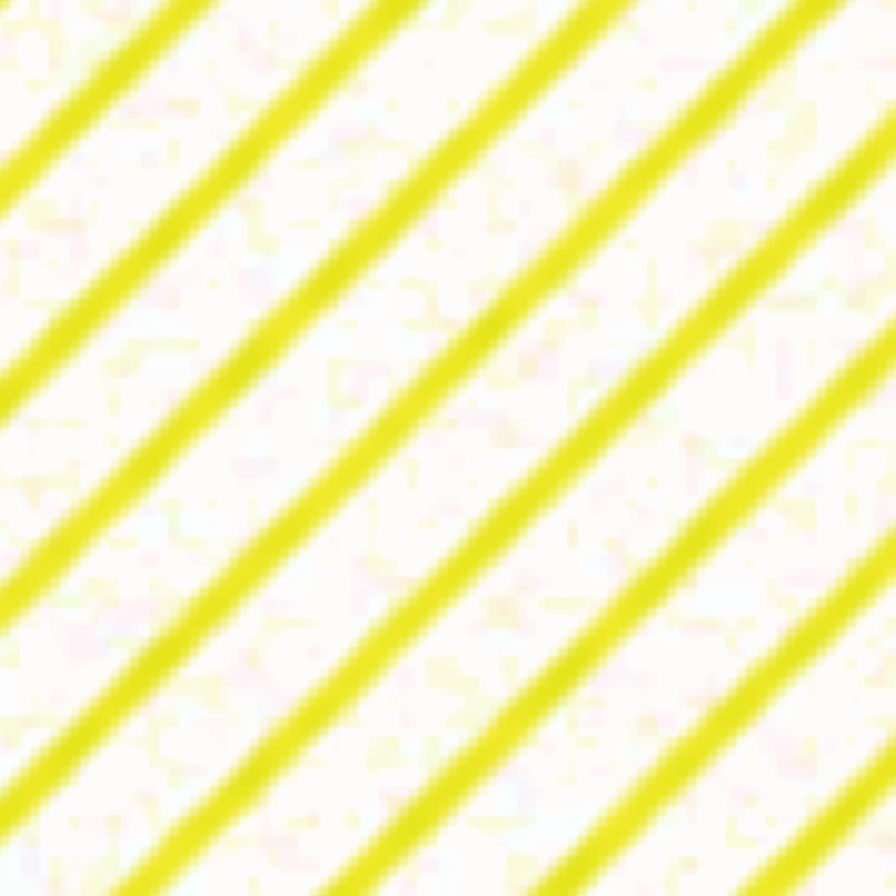
This pattern is drawn by a WebGL 2 fragment shader. Its source:

```glsl
#version 300 es
precision highp float;

uniform vec2 u_resolution;
out vec4 fragColor;

float hash(vec2 p) {
    return fract(sin(dot(p, vec2(127.1, 311.7))) * 43758.5453);
}

float valueNoise(vec2 p) {
    vec2 cell = floor(p);
    vec2 f = smoothstep(0.0, 1.0, fract(p));
    return mix(mix(hash(cell), hash(cell + vec2(1.0, 0.0)), f.x),
               mix(hash(cell + vec2(0.0, 1.0)), hash(cell + 1.0), f.x), f.y);
}

// Coarse grid with soft transitions between neighbouring cells
vec2 softGrid(vec2 p, float cells) {
    vec2 g = p * cells - 0.5;
    return (floor(g) + smoothstep(0.12, 0.88, fract(g)) + 0.5) / cells;
}

// Distance to the nearest diagonal, measured along the x axis
float stripeDistance(vec2 p) {
    float period = 0.2335;
    float s = p.x - p.y + 1.0 - 0.2148;
    return abs(mod(s + 0.5 * period, period) - 0.5 * period);
}

void main() {
    vec2 uv = gl_FragCoord.xy / u_resolution;
    vec2 p = softGrid(uv, 90.0);

    // Off-white ground with faint yellow, pink and cool mottling
    vec3 color = vec3(0.996, 0.988, 0.984);
    float yellowSpeck = smoothstep(0.52, 0.95, valueNoise(p * 45.0 + 7.3));
    float pinkSpeck = smoothstep(0.58, 0.95, valueNoise(p * 38.0 + 61.7));
    float coolSpeck = smoothstep(0.60, 0.95, valueNoise(p * 24.0 + 113.1));
    color -= yellowSpeck * vec3(0.012, 0.008, 0.13);
    color -= pinkSpeck * vec3(0.0, 0.035, 0.018);
    color += coolSpeck * vec3(-0.02, 0.008, 0.014);

    // Stripes with slightly uneven edges
    float wobble = valueNoise(p * 30.0 + 29.0) - 0.5;
    float d = stripeDistance(p) + 0.005 * wobble;
    float ink = 1.0 - smoothstep(0.006, 0.049, d);

    // Ink drifts between lemon and a warmer yellow
    float warmth = valueNoise(p * 22.0 + 83.0);
    vec3 inkColor = mix(vec3(0.895, 0.895, 0.10), vec3(0.945, 0.92, 0.17), warmth);
    color = mix(color, inkColor, ink);

    fragColor = vec4(clamp(color, 0.0, 1.0), 1.0);
}
```
